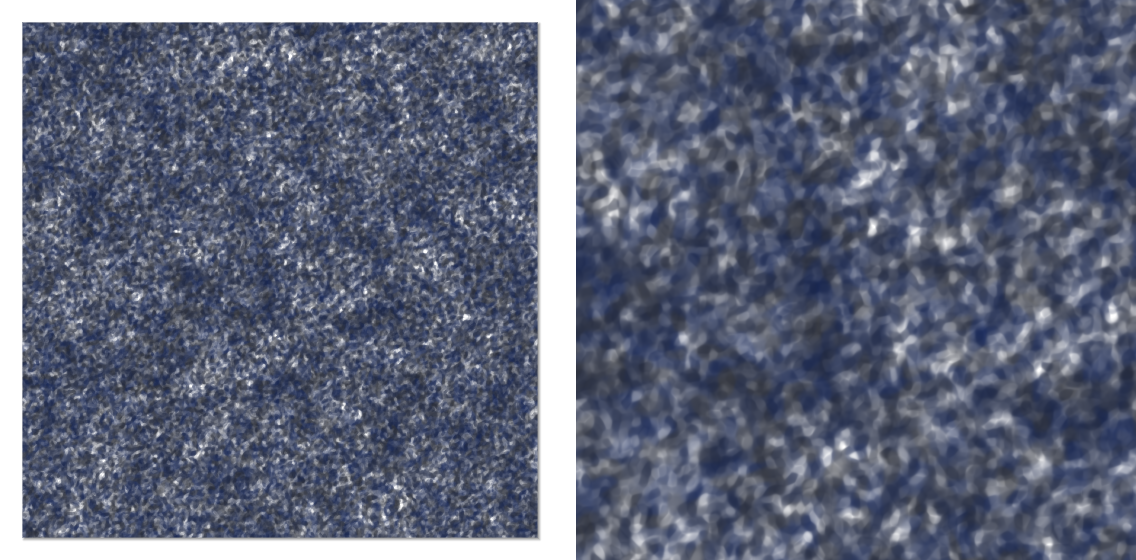
Left: the whole. Right: its middle third, enlarged.
Give the GLSL for this texture, as a WebGL 1 fragment shader.

```glsl
precision highp float;
uniform vec2 u_resolution;

#define COARSE_SCALE 128.0
#define FINE_SCALE 175.0
#define CLUMP_SCALE 42.0
#define PATCH_SCALE 17.0
#define FIBRE_LEAN 1.15
#define FIBRE_SPREAD 2.6
#define MEDIAN_TONE 0.345
#define CONTRAST 0.29
#define SPARKLE 0.03
#define BLUE_TINT vec3(-0.05, -0.02, 0.07)
#define SWATCH_HALF 0.46
#define SHADOW_STRENGTH 0.42

vec3 hash3(vec2 p) {
  vec3 q = fract(vec3(p.xyx) * vec3(0.1031, 0.1030, 0.0973));
  q += dot(q, q.yxz + 33.33);
  return fract((q.xxy + q.yzz) * q.zyx);
}

// Cellular noise of elongated tufts, close to zero mean and unit variance
float tufts(vec2 p, float seed) {
  vec2 cell = floor(p);
  vec2 local = fract(p);
  float total = 0.0;
  float power = 0.02;
  for (int y = -1; y <= 1; y++) {
    for (int x = -1; x <= 1; x++) {
      vec2 neighbour = vec2(float(x), float(y));
      vec2 id = cell + neighbour + seed;
      vec3 rnd = hash3(id);
      vec2 offset = local - neighbour - mix(vec2(0.15), vec2(0.85), rnd.xy);
      float angle = FIBRE_LEAN + (rnd.z - 0.5) * FIBRE_SPREAD;
      vec2 axis = vec2(cos(angle), sin(angle));
      float along = dot(offset, axis);
      float across = dot(offset, vec2(-axis.y, axis.x));
      float weight = exp(-2.5 * along * along - 9.0 * across * across);
      float value = (hash3(id + 71.7).x * 2.0 - 1.0) * 1.732;
      total += weight * value;
      power += weight * weight;
    }
  }
  return total / sqrt(power);
}

vec3 feltColor(vec2 uv) {
  // Fibres look wirier on the left and rounder on the right
  float fineShare = mix(0.55, 0.38, uv.x);
  float height = sqrt(0.8 * (1.0 - fineShare)) * tufts(uv * COARSE_SCALE, 11.0)
               + sqrt(0.8 * fineShare) * tufts(uv * FINE_SCALE, 307.0);
  height += 0.32 * tufts(uv * CLUMP_SCALE, 523.0);
  height += 0.30 * tufts(uv * PATCH_SCALE, 739.0);

  float tone = MEDIAN_TONE * exp(CONTRAST * height + SPARKLE * height * height);
  tone = min(tone, 1.0);
  float blueness = 1.5 + 0.45 * tufts(uv * COARSE_SCALE * 0.8, 911.0);
  return tone + BLUE_TINT * blueness * (1.0 - tone);
}

float squareDistance(vec2 p, float halfSize) {
  vec2 d = abs(p) - halfSize;
  return length(max(d, 0.0)) + min(max(d.x, d.y), 0.0);
}

void main() {
  vec2 uv = gl_FragCoord.xy / u_resolution;
  float pixel = 1.0 / min(u_resolution.x, u_resolution.y);
  vec2 centred = uv - 0.5;

  // White page with a soft shadow to the lower right
  float shadowEdge = squareDistance(centred - vec2(0.003, -0.003), SWATCH_HALF);
  float shadow = 1.0 - smoothstep(-0.004, 0.005, shadowEdge);
  vec3 color = vec3(1.0 - SHADOW_STRENGTH * shadow);

  // Felt swatch
  float edge = squareDistance(centred, SWATCH_HALF);
  float coverage = 1.0 - smoothstep(-pixel, pixel, edge);
  color = mix(color, feltColor(uv), coverage);

  gl_FragColor = vec4(color, 1.0);
}
```
